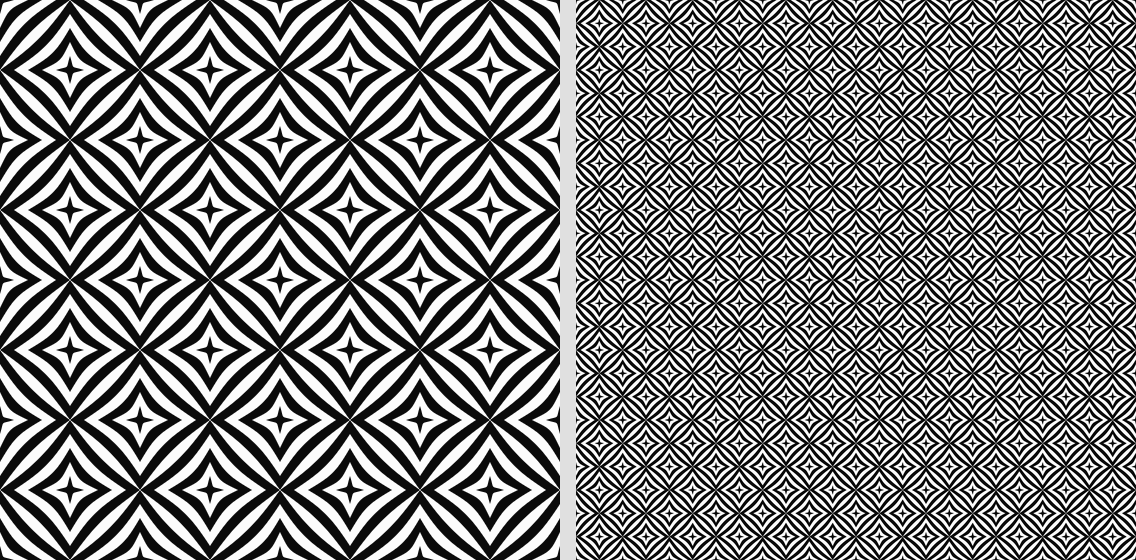
Left: one tile. Right: repeated 3 by 3.
Reproduce this pattern procedurally as a Shadertoy shader.

```glsl
// Staggered lattice of concentric four-pointed stars in black and white bands.
// Each diamond cell is folded to one quadrant, where a bent diamond metric is
// cut into equal steps; four whole periods each way make it tile.

// Star metric: x + y along the axes, raised between them so the sides curve in.
// Returns the value in x and the length of its gradient in y.
vec2 starMetric(vec2 p) {
    const float bend = 0.106;
    float sum = max(p.x + p.y, 1e-4);
    float value = sum + 4.0 * bend * p.x * p.y / (sum * sum);
    vec2 slope = 1.0 + 4.0 * bend * (p.y - p.x) * vec2(p.y, -p.x) / (sum * sum * sum);
    return vec2(value, length(slope));
}

// Fold the plane into the first quadrant of the nearest diamond cell.
vec2 foldToCell(vec2 p) {
    vec2 q = abs(fract(p) - 0.5) * 2.0;
    return q.x + q.y > 1.0 ? 1.0 - q : q;
}

void mainImage(out vec4 fragColor, in vec2 fragCoord) {
    const float repeats = 4.0;
    vec2 cell = foldToCell(repeats * fragCoord / iResolution.xy);
    vec2 star = starMetric(cell);

    // Alternate bands of width 0.2; the floor keeps the core solid black.
    float bandEdge = abs(mod(max(star.x, 0.1) + 0.1, 0.4) - 0.2) - 0.1;
    bandEdge = -bandEdge;

    // Edge coverage over one pixel, measured in cell units.
    float pixel = 2.0 * repeats / min(iResolution.x, iResolution.y);
    float ink = clamp(0.5 + bandEdge / (star.y * pixel), 0.0, 1.0);

    fragColor = vec4(mix(vec3(0.99), vec3(0.04), ink), 1.0);
}
```
